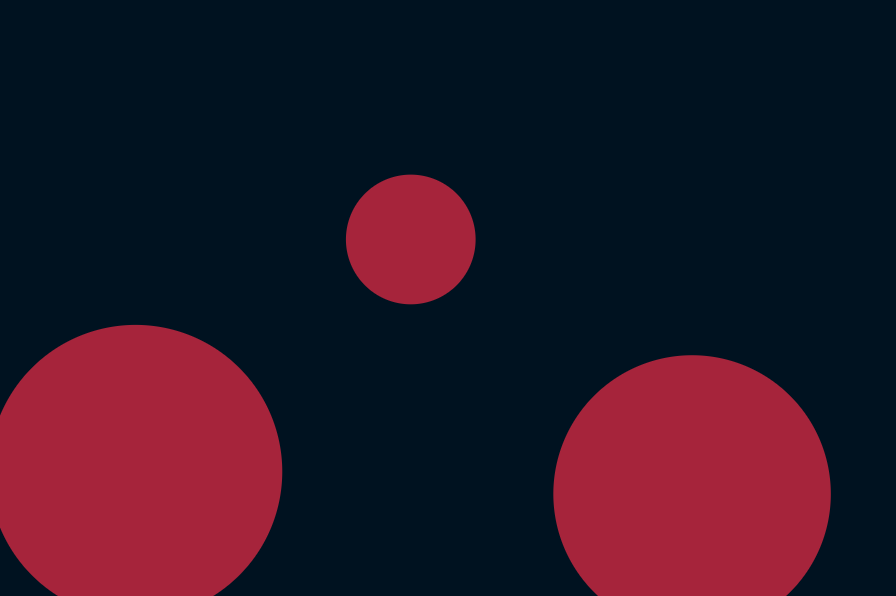
Give the GLSL for this background, as a WebGL 2 fragment shader.

```glsl
#version 300 es
precision highp float;

uniform vec2 u_resolution;
out vec4 fragColor;

#define NIGHT_BLUE vec3(0.0, 0.07, 0.125)
#define CRIMSON vec3(0.65, 0.14, 0.23)
// Discs: centre x, centre y, radius, in canvas heights
#define LEFT_DISC vec3(0.2275, 0.2088, 0.2461)
#define MIDDLE_DISC vec3(0.6892, 0.5982, 0.1088)
#define RIGHT_DISC vec3(1.1612, 0.1712, 0.2328)

float discDistance(vec2 point, vec3 disc) {
    return length(point - disc.xy) - disc.z;
}

void main() {
    vec2 point = gl_FragCoord.xy / u_resolution.y;
    float pixelSize = 1.0 / u_resolution.y;

    // Union of all discs
    vec3 discs[3] = vec3[3](LEFT_DISC, MIDDLE_DISC, RIGHT_DISC);
    float nearest = 1e3;
    for (int i = 0; i < 3; i++) {
        nearest = min(nearest, discDistance(point, discs[i]));
    }

    // Fill with a one-pixel soft edge
    float coverage = clamp(0.5 - nearest / pixelSize, 0.0, 1.0);
    fragColor = vec4(mix(NIGHT_BLUE, CRIMSON, coverage), 1.0);
}
```
